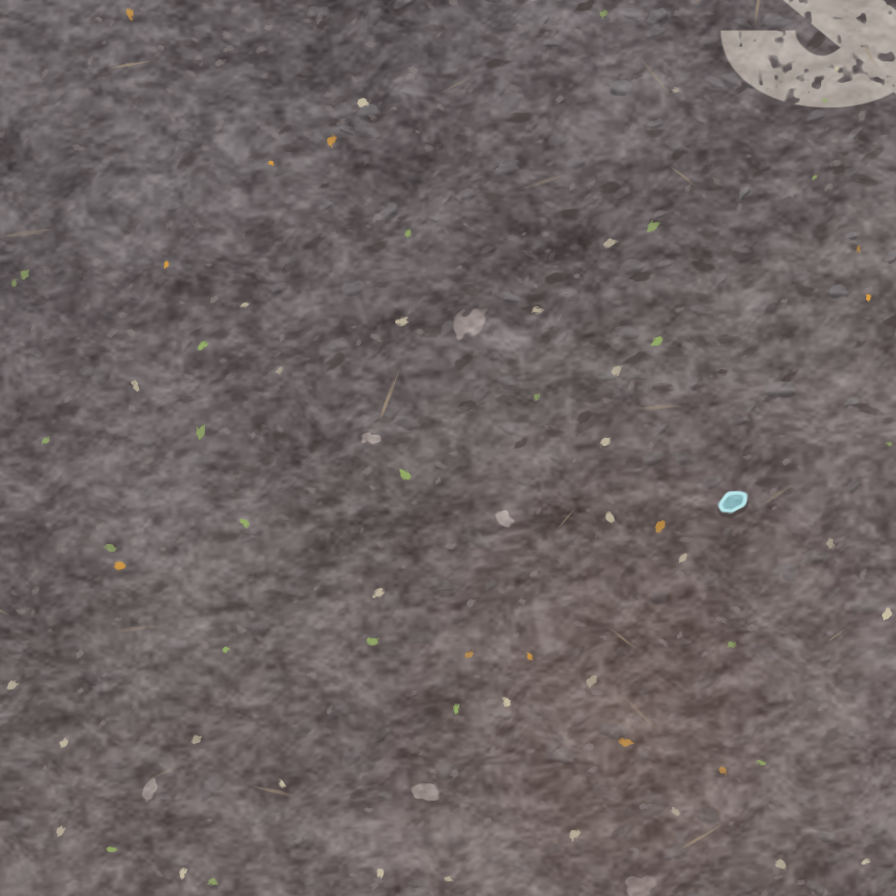
A Shadertoy shader for this texture:

```glsl
// Worn asphalt: layered value noise gives the grain, and jittered grids
// scatter stones, pits, twigs and bright litter over it. A worn patch of
// pale road paint, made from ellipses and a stroke, fills the upper right.

const vec3 ASPHALT = vec3(0.428, 0.387, 0.384);
const vec3 PIT     = vec3(0.27, 0.235, 0.23);
const vec3 PAINT   = vec3(0.72, 0.685, 0.655);
const vec3 TWIG    = vec3(0.64, 0.57, 0.48);
const vec3 FLAKE   = vec3(0.69, 0.64, 0.62);
const vec3 CREAM   = vec3(0.78, 0.74, 0.64);
const vec3 LEAF    = vec3(0.58, 0.68, 0.40);
const vec3 ORANGE  = vec3(0.86, 0.62, 0.25);
const vec3 GLASS   = vec3(0.50, 0.68, 0.70);

vec3 hash3(vec2 p) {
    vec3 q = fract(p.xyx * vec3(0.1031, 0.1030, 0.0973));
    q += dot(q, q.yxz + 33.33);
    return fract((q.xxy + q.yzz) * q.zyx);
}

float noise(vec2 p) {
    vec2 i = floor(p), f = fract(p);
    f = f * f * (3.0 - 2.0 * f);
    float low  = mix(hash3(i).x, hash3(i + vec2(1, 0)).x, f.x);
    float high = mix(hash3(i + vec2(0, 1)).x, hash3(i + vec2(1, 1)).x, f.x);
    return mix(low, high, f.y);
}

// Noise centred on zero
float grain(vec2 p, vec2 freq, float seed) {
    return noise(p * freq + seed) - 0.5;
}

vec2 rotate(vec2 p, float a) {
    float c = cos(a), s = sin(a);
    return vec2(c * p.x + s * p.y, c * p.y - s * p.x);
}

// Soft blob: 1 inside the ellipse, 0 outside, with an uneven outline
float blob(vec2 d, vec2 radius, float rough, float seed, float blur) {
    float dist = length(d / radius) + rough * grain(d / radius, vec2(1.6), seed);
    float soft = min(blur / min(radius.x, radius.y), 0.8);
    return 1.0 - smoothstep(1.0 - soft, 1.0 + soft, dist);
}

// Blobs on a jittered grid: x = mask, y and w = random values, z = local height
vec4 scatter(vec2 p, float cells, float density, vec2 size, float spread, float seed, float blur) {
    vec2 g = p * cells, home = floor(g);
    vec4 found = vec4(0.0);
    for (int y = -1; y <= 1; y++)
    for (int x = -1; x <= 1; x++) {
        vec2 id = home + vec2(x, y);
        vec3 a = hash3(id + seed), b = hash3(id + seed + 71.7);
        if (a.z > density) continue;
        vec2 d = rotate((g - id - a.xy) / cells, 0.25 + (b.x - 0.5) * spread);
        vec2 radius = size * mix(0.55, 1.3, b.y);
        float mask = blob(d, radius, 0.8, 40.0 * b.z, blur);
        if (mask > found.x) found = vec4(mask, b.z, d.y / radius.y, fract(b.y * 17.0 + a.x));
    }
    return found;
}

// Curved road marking with a notch and a diagonal stroke
float paintShape(vec2 p, float blur) {
    float bowl = blob(p - vec2(0.925, 0.967), vec2(0.123, 0.087), 0.06, 3.0, blur);
    bowl *= 1.0 - smoothstep(0.966 - blur, 0.966 + blur, p.y);
    bowl *= 1.0 - blob(p - vec2(0.918, 0.967), vec2(0.030, 0.029), 0.15, 8.0, blur);
    vec2 start = vec2(0.90, 1.025), along = vec2(0.12, -0.10);
    float t = clamp(dot(p - start, along) / dot(along, along), 0.0, 1.0);
    float stroke = length(p - start - t * along) - 0.036;
    return max(bowl, 1.0 - smoothstep(-blur, blur, stroke));
}

vec3 litterColor(float pick) {
    vec3 c = mix(CREAM, LEAF, step(0.48, pick));
    return mix(c, ORANGE, step(0.80, pick));
}

void mainImage(out vec4 fragColor, in vec2 fragCoord) {
    vec2 p = fragCoord / iResolution.xy;
    float blur = max(0.0014, 0.7 / iResolution.y);

    // Streaky grain, bent by a slow warp
    vec2 w = p + 0.012 * vec2(grain(p, vec2(22.0), 5.0), grain(p, vec2(22.0), 19.0));
    w = rotate(w, 0.12);
    float tone = 0.09 * grain(w, vec2(4.0, 6.0), 2.0) + 0.08 * grain(w, vec2(12.0, 20.0), 7.0)
               + 0.11 * grain(w, vec2(34.0, 58.0), 11.0) + 0.13 * grain(w, vec2(75.0, 120.0), 23.0)
               + 0.09 * grain(w, vec2(170.0, 230.0), 31.0);
    vec3 col = ASPHALT + tone;

    // Broad stains: cool far corner, dusty near corner, damp centre
    float cool = smoothstep(0.3, 1.3, p.y + 0.5 * (1.0 - p.x));
    float dusty = exp(-dot((p - vec2(0.70, 0.20)) / vec2(0.18, 0.24), (p - vec2(0.70, 0.20)) / vec2(0.18, 0.24)));
    float damp = exp(-dot((p - vec2(0.50, 0.67)) / vec2(0.22, 0.10), (p - vec2(0.50, 0.67)) / vec2(0.22, 0.10)));
    col += cool * vec3(-0.016, -0.002, 0.008) + dusty * vec3(0.055, 0.038, 0.025);
    col -= damp * 0.05 * noise(w * vec2(14.0, 24.0));

    // Pits and embedded stones, densest in the upper middle
    float rugged = 0.45 + 0.55 * smoothstep(0.25, 0.65, p.y) * smoothstep(0.0, 0.5, p.x);
    vec4 pit = scatter(p, 38.0, 0.30, vec2(0.010, 0.0045), 1.2, 13.0, blur * 1.5);
    col = mix(col, PIT, pit.x * rugged * mix(0.2, 0.75, pit.y));
    vec4 stone = scatter(p, 30.0, 0.40, vec2(0.011, 0.0065), 1.4, 47.0, blur);
    vec3 stoneColor = ASPHALT + vec3(0.0, 0.025, 0.035) + mix(-0.13, 0.06, smoothstep(-0.8, 0.0, stone.z)) + 0.5 * tone;
    col = mix(col, stoneColor, stone.x * rugged * mix(0.2, 0.8, stone.y));
    vec4 chip = scatter(p, 62.0, 0.22, vec2(0.0045, 0.0026), 2.0, 91.0, blur);
    col = mix(col, ASPHALT + 0.13, chip.x * mix(0.1, 0.65, chip.y));

    // Worn paint
    float wear = noise(w * vec2(65.0, 85.0)) * 0.6 + noise(w * 170.0) * 0.4;
    float paint = paintShape(p, blur) * smoothstep(0.22, 0.42, wear);
    col = mix(col, PAINT + 0.6 * tone, 0.92 * paint);

    // Twigs, pale flakes and small bright litter
    vec4 twig = scatter(p, 9.0, 0.24, vec2(0.017, 0.0017), 2.6, 131.0, blur);
    col = mix(col, TWIG, twig.x * mix(0.3, 0.8, twig.y));
    vec4 flake = scatter(p, 7.0, 0.17, vec2(0.016, 0.011), 2.4, 173.0, blur);
    col = mix(col, FLAKE + 0.9 * tone, flake.x * mix(0.45, 0.9, flake.y));
    vec4 litter = scatter(p, 13.0, 0.42, vec2(0.0055, 0.0036), 3.0, 211.0, blur);
    col = mix(col, litterColor(litter.w), litter.x * mix(0.55, 1.0, litter.y));

    // One glassy chip with a dark underside and a pale rim
    vec2 d = rotate(p - vec2(0.818, 0.440), 0.5);
    col = mix(col, PIT, 0.7 * blob(d + vec2(0.002, 0.004), vec2(0.018, 0.012), 0.3, 6.0, blur));
    col = mix(col, GLASS + 0.22, blob(d, vec2(0.017, 0.011), 0.3, 6.0, blur));
    col = mix(col, GLASS + tone, blob(d, vec2(0.012, 0.007), 0.3, 6.0, blur));

    fragColor = vec4(clamp(col, 0.0, 1.0), 1.0);
}
```
